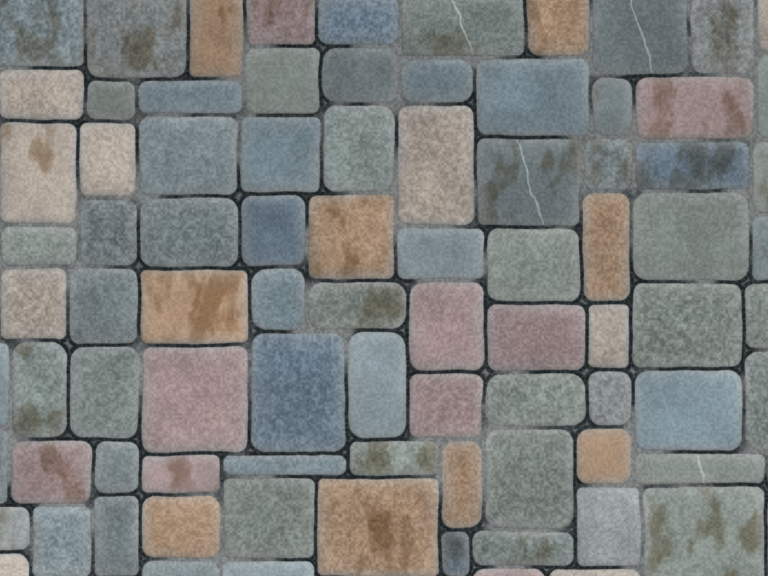
Give the GLSL for this texture, as a Shadertoy shader.

```glsl
// Paving of worn, rounded stones in muted blue, green and warm greys.
// Each lattice point carries a jittered seam, upright or level by parity, so the
// seams interlock into rectangles; noise adds grain, dust, stains and dark joints.

float hash(vec2 p) {
    vec3 q = fract(vec3(p.xyx) * 0.1031);
    q += dot(q, q.yzx + 33.33);
    return fract((q.x + q.y) * q.z);
}

float noise(vec2 p) {
    vec2 i = floor(p), f = fract(p);
    f = f * f * (3.0 - 2.0 * f);
    return mix(mix(hash(i), hash(i + vec2(1, 0)), f.x),
               mix(hash(i + vec2(0, 1)), hash(i + vec2(1, 1)), f.x), f.y);
}

float fbm(vec2 p) {
    float sum = 0.0, amp = 0.5;
    for (int i = 0; i < 4; i++) {
        sum += amp * noise(p);
        p = mat2(1.6, 1.2, -1.2, 1.6) * p + 5.3;
        amp *= 0.5;
    }
    return sum / 0.9375;
}

bool isEven(vec2 c) { return mod(c.x + c.y, 2.0) < 0.5; }

// Position of the seam through a lattice point: x if upright, y if level
float seam(vec2 c) {
    return (isEven(c) ? c.x : c.y) + 0.76 * (hash(c + 71.0) - 0.5);
}

// Left, bottom, right, top of the stone in a lattice cell
vec4 stoneRect(vec2 c) {
    float a = seam(c), b = seam(c + vec2(1, 0));
    float d = seam(c + vec2(0, 1)), e = seam(c + 1.0);
    return isEven(c) ? vec4(a, b, e, d) : vec4(d, a, b, e);
}

float roundedBox(vec2 p, vec2 halfSize, float radius) {
    vec2 q = abs(p) - halfSize + radius;
    return length(max(q, 0.0)) + min(max(q.x, q.y), 0.0) - radius;
}

vec3 stoneColor(float pick) {
    vec3 kinds[10] = vec3[10](
        vec3(0.45, 0.49, 0.48), vec3(0.43, 0.49, 0.52), vec3(0.51, 0.53, 0.53),
        vec3(0.37, 0.43, 0.48), vec3(0.48, 0.53, 0.55), vec3(0.47, 0.50, 0.48),
        vec3(0.42, 0.46, 0.47), vec3(0.62, 0.52, 0.43), vec3(0.55, 0.48, 0.48),
        vec3(0.65, 0.61, 0.57));
    return kinds[int(pick * 9.99)];
}

void mainImage(out vec4 fragColor, in vec2 fragCoord) {
    vec2 p = fragCoord / iResolution.y;
    float pixel = 1.0 / iResolution.y;
    vec2 cellSize = vec2(0.143, 0.130);

    // Slightly wavering outlines
    vec2 w = p + 0.007 * (vec2(fbm(p * 14.0), fbm(p * 14.0 + 40.0)) - 0.5);

    // Nearest stone among the neighbouring cells
    float dist = 1e3;
    vec2 id = vec2(0), local = vec2(0), halfSize = vec2(1);
    vec2 home = floor(w / cellSize);
    for (int y = -1; y <= 1; y++)
    for (int x = -1; x <= 1; x++) {
        vec2 c = home + vec2(x, y);
        vec4 r = stoneRect(c);
        vec2 h = 0.5 * (r.zw - r.xy) * cellSize - 0.0028;
        vec2 l = w - 0.5 * (r.xy + r.zw) * cellSize;
        float radius = min(mix(0.010, 0.026, hash(c + 13.0)), 0.8 * min(h.x, h.y));
        float d = roundedBox(l, h, radius);
        if (d < dist) { dist = d; id = c; local = l; halfSize = h; }
    }
    float depth = max(-dist, 0.0);
    float kind = hash(id + 3.0), trait = hash(id + 29.0);
    vec2 seed = id * 7.31;

    // Stone body: tone, soft mottling, fine grain and coarser speckles
    vec3 col = stoneColor(kind) * mix(0.93, 1.10, hash(id + 57.0));
    col *= 0.90 + 0.24 * fbm(p * 17.0 + seed);
    float grain = noise(p * 260.0) - 0.5;
    float speckle = noise(p * 135.0 + seed) - 0.5;
    col += grain * mix(0.06, 0.13, trait) + speckle * mix(0.02, 0.13, trait * trait);

    // Brown stains on some stones, a thin pale vein on a few
    float stain = smoothstep(0.50, 0.70, fbm(p * vec2(24.0, 13.0) + seed));
    col = mix(col, col * vec3(0.80, 0.75, 0.68), stain * step(0.68, hash(id + 91.0)));
    float vein = abs(local.x + 0.3 * local.y + 0.02 * (fbm(p * 22.0) - 0.5));
    col += 0.16 * (1.0 - smoothstep(0.0006, 0.0006 + 1.5 * pixel, vein))
         * step(0.93, hash(id + 17.0));

    // Dusty worn rims, lit from above and rounded off into the joints
    float rim = exp(-depth / 0.011);
    float dust = rim * (0.30 + 0.65 * fbm(p * 12.0 + 9.0));
    col = mix(col, vec3(0.63, 0.64, 0.64) + 0.10 * grain, dust);
    vec2 side = local / halfSize;
    col *= 1.0 + rim * (0.12 * side.y + 0.05 * side.x);
    col *= 1.0 - 0.22 * exp(-depth / 0.0025);

    // Joints: open dark gaps, partly filled with grey sand
    float fill = smoothstep(0.42, 0.66, fbm(p * 9.0 + 23.0));
    fill = max(fill, 0.75 * smoothstep(0.004, 0.010, dist));
    vec3 joint = mix(vec3(0.15, 0.17, 0.18), vec3(0.47, 0.48, 0.48), fill);
    joint += 0.12 * grain;
    col = mix(col, joint, smoothstep(-pixel, pixel, dist));

    // Gentle falloff of daylight towards the top
    col *= mix(1.06, 0.96, p.y);
    fragColor = vec4(clamp(col, 0.0, 1.0), 1.0);
}
```
